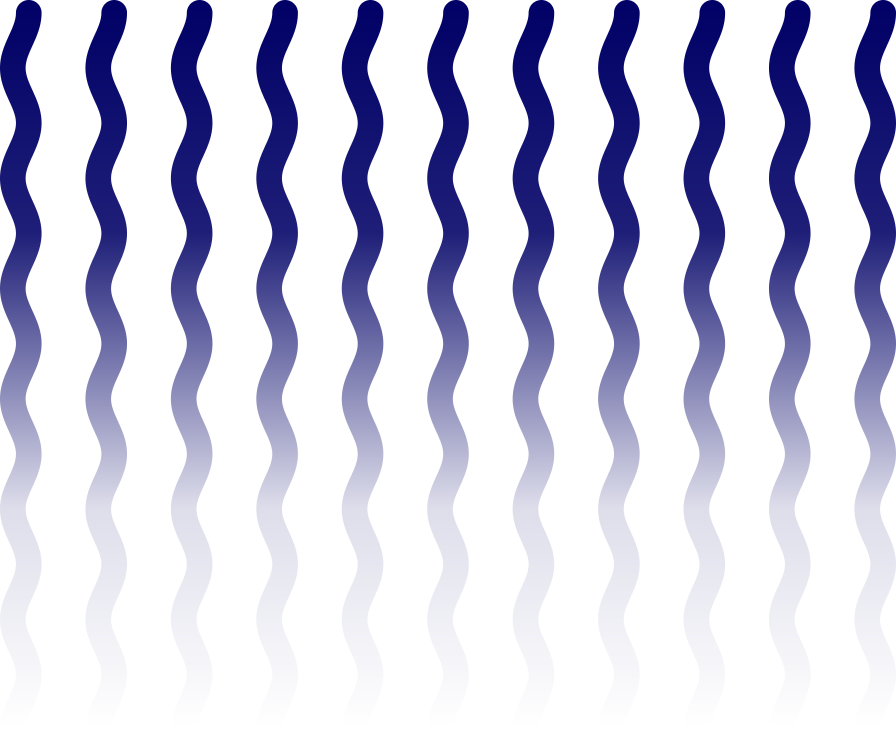
Give the GLSL for this pattern, as a Shadertoy shader.

```glsl
// Eleven vertical wavy strokes with round tops, fading from navy to white.
// One sine stroke is folded across the canvas; its exact width comes from the
// nearest point on the curve, and the ink opacity falls in three linear steps.

const float TAU = 6.2831853;
const vec3 PAPER = vec3(1.0);
const vec3 NAVY = vec3(0.0, 0.0, 0.4);

// Lengths are fractions of the canvas width.
const float GAPS = 10.0;           // spaces between the eleven strokes
const float HALF_STROKE = 0.0143;
const float AMPLITUDE = 0.0089;
const float WAVELENGTH = 0.1231;
const float CAP_DEPTH = 0.0143;    // the stroke starts here, on a right crest

// Distance from p (x sideways, y downwards) to a cosine curve starting at y = 0.
float waveDistance(vec2 p, float amplitude, float wavelength) {
    float k = TAU / wavelength;
    float t = max(p.y, 0.0);
    for (int i = 0; i < 5; i++) {
        float slope = -amplitude * k * sin(k * t);
        float offset = p.x - amplitude * cos(k * t);
        t = max(t + (p.y - t + offset * slope) / (1.0 + slope * slope), 0.0);
    }
    return length(p - vec2(amplitude * cos(k * t), t));
}

// Position of x within its column, measured from the column's axis.
float foldColumns(float x, float firstAxis, float pitch) {
    return (fract((x - firstAxis) / pitch + 0.5) - 0.5) * pitch;
}

float ramp(float a, float b, float x) {
    return clamp((x - a) / (b - a), 0.0, 1.0);
}

// Opacity against depth, 0 at the top edge and 1 at the bottom.
float inkOpacity(float depth) {
    float opacity = mix(1.0, 0.88, ramp(0.0, 0.314, depth));
    opacity = mix(opacity, 0.13, ramp(0.314, 0.686, depth));
    return mix(opacity, 0.0, ramp(0.686, 0.98, depth));
}

void mainImage(out vec4 fragColor, in vec2 fragCoord) {
    float pixel = 1.0 / iResolution.x;
    vec2 p = vec2(fragCoord.x, iResolution.y - fragCoord.y) * pixel;

    // The outer strokes touch the left and right edges.
    float firstAxis = AMPLITUDE + HALF_STROKE;
    float pitch = (1.0 - 2.0 * firstAxis) / GAPS;
    vec2 local = vec2(foldColumns(p.x, firstAxis, pitch), p.y - CAP_DEPTH);

    float edge = waveDistance(local, AMPLITUDE, WAVELENGTH) - HALF_STROKE;
    float coverage = clamp(0.5 - edge / pixel, 0.0, 1.0);
    float depth = 1.0 - fragCoord.y / iResolution.y;

    fragColor = vec4(mix(PAPER, NAVY, coverage * inkOpacity(depth)), 1.0);
}
```
